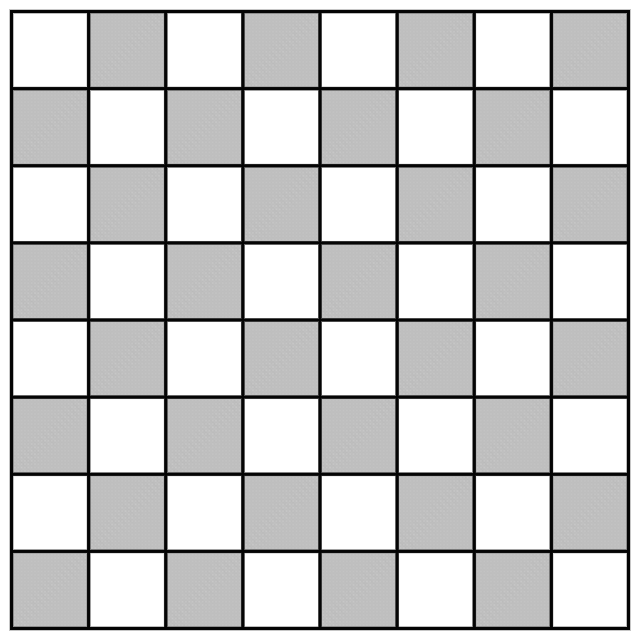
Write a Shadertoy shader that draws this pattern.

```glsl
const float CELLS = 8.0;
const float CELL_SIZE = 0.1205;
const float LINE_HALF_WIDTH = 0.0027;
const float EDGE_SOFTNESS = 0.0012;
const float DOTS_PER_CELL = 23.0;

const vec3 WHITE = vec3(1.0);
const vec3 GRAY = vec3(0.75);
const vec3 INK = vec3(0.015);

float boxDistance(vec2 p, float halfSize) {
    vec2 d = abs(p) - halfSize;
    return max(d.x, d.y);
}

// Distance to the nearest grid line, clipped to the outer frame
float gridDistance(vec2 p, vec2 grid, float halfWidth) {
    vec2 toLine = abs(grid - round(grid)) * CELL_SIZE;
    float lines = min(toLine.x, toLine.y) - halfWidth;
    float frame = boxDistance(p, 0.5 * CELLS * CELL_SIZE + halfWidth);
    return max(lines, frame);
}

float coverage(float dist, float softness) {
    return 1.0 - smoothstep(-softness, softness, dist);
}

// Fine halftone with stronger grain along the rising diagonal
float halftone(vec2 local, float pixelInCells) {
    vec2 wave = cos(6.28318 * DOTS_PER_CELL * local);
    float dots = 0.25 * (wave.x + wave.y) + 0.5 * wave.x * wave.y;
    float across = local.x - local.y;
    float band = exp(-24.0 * across * across);
    float streaks = cos(6.28318 * 9.0 * (local.x + local.y)) * band;
    float visible = 1.0 - smoothstep(0.4, 0.7, pixelInCells * DOTS_PER_CELL);
    return visible * dots * (0.014 + 0.014 * band) + 0.006 * streaks;
}

void mainImage(out vec4 fragColor, in vec2 fragCoord) {
    float pixel = 1.0 / min(iResolution.x, iResolution.y);
    vec2 p = (fragCoord - 0.5 * iResolution.xy) * pixel;
    vec2 grid = p / CELL_SIZE + 0.5 * CELLS;
    float softness = max(EDGE_SOFTNESS, 0.75 * pixel);

    // Alternating squares, gray at the lower left
    vec2 cell = floor(grid);
    float isGray = 1.0 - mod(cell.x + cell.y, 2.0);
    isGray *= step(boxDistance(p, 0.5 * CELLS * CELL_SIZE), 0.0);
    vec3 gray = GRAY + halftone(fract(grid), pixel / CELL_SIZE);
    vec3 color = mix(WHITE, gray, isGray);

    // Ruled lines and frame
    float ink = coverage(gridDistance(p, grid, LINE_HALF_WIDTH), softness);
    color = mix(color, INK, ink);

    fragColor = vec4(color, 1.0);
}
```
